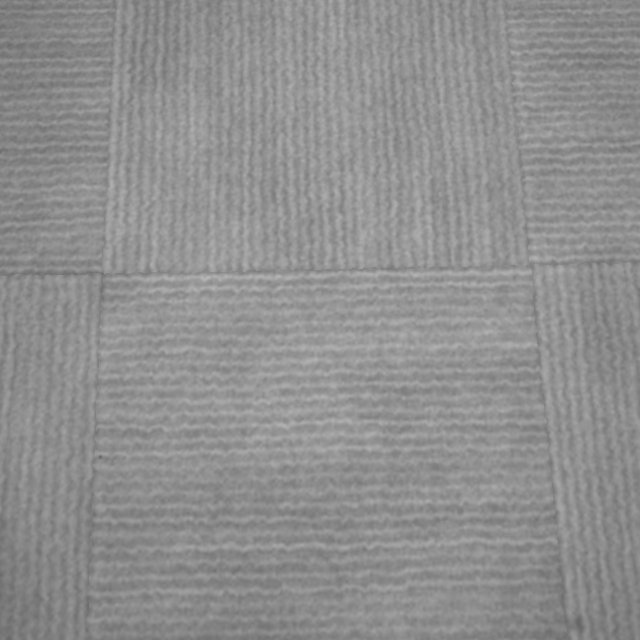
A Shadertoy shader for this texture:

```glsl
float hash(vec2 p) {
    return fract(sin(dot(p, vec2(127.1, 311.7))) * 43758.5453);
}

float noise(vec2 p) {
    vec2 i = floor(p), f = fract(p);
    f = f * f * (3.0 - 2.0 * f);
    return mix(mix(hash(i), hash(i + vec2(1, 0)), f.x),
               mix(hash(i + vec2(0, 1)), hash(i + vec2(1, 1)), f.x), f.y);
}

// Screen position to carpet plane; one unit is one square tile
vec2 toCarpet(vec2 uv) {
    float v = 1.0 - uv.y + 0.02 * (uv.x - 0.5);
    float tileWidth = 0.61 + 0.14 * v;
    return vec2((uv.x - 0.178 + 0.043 * v) / tileWidth,
                4.7 * (1.495 - 1.0 / tileWidth));
}

// Ribs run along q.x and are stacked along q.y
float ribs(vec2 q, float seed, float sharpness) {
    float wobble = 0.35 * (noise(q * vec2(75.0, 37.0) + seed) - 0.5)
                 + 0.3 * (noise(vec2(q.x * 5.0, q.y * 9.0) + seed) - 0.5);
    float t = q.y * 37.0 + wobble;
    float id = floor(t);
    float crest = 0.5 - 0.5 * cos(6.2832 * t);
    float along = noise(vec2(q.x * 5.0 + 40.0 * hash(vec2(id, seed)), id * 7.0));
    float strength = 0.35 + 0.45 * hash(vec2(id, seed + 3.0)) + 0.4 * along;
    float band = noise(vec2(q.x * 3.0, t * 0.6) + seed) - 0.5;
    return 0.085 * strength * (pow(crest, sharpness) - 0.42) + 0.04 * band;
}

void mainImage(out vec4 fragColor, in vec2 fragCoord) {
    vec2 uv = fragCoord / iResolution.xy;
    vec2 q = toCarpet(uv);

    // Slightly ragged tile borders
    vec2 ragged = q + 0.006 * (vec2(noise(q * 70.0), noise(q * 70.0 + 31.0)) - 0.5);
    vec2 tile = floor(ragged);
    float seed = 10.0 + 17.0 * hash(tile + 5.0);

    // Checkerboard of rib directions
    bool upright = mod(tile.x + tile.y, 2.0) > 0.5;
    float shade = 0.574 + (upright ? ribs(q.yx, seed, 0.9) : ribs(q, seed, 1.7));

    // Seams: a shallow groove beside a pale edge
    vec2 seam = ragged - floor(ragged + 0.5);
    vec2 groove = exp(-pow(seam / 0.006, vec2(2.0)));
    vec2 edge = exp(-pow((seam - 0.016) / 0.008, vec2(2.0)));
    shade += 0.025 * max(edge.x, edge.y) - 0.03 * max(groove.x, groove.y);

    // Slanted yarn flecks, fine grain and broad wear
    vec2 slanted = vec2(q.x - q.y, 0.6 * (q.x + q.y));
    shade += 0.06 * (noise(slanted * vec2(75.0, 140.0)) - 0.5);
    shade += 0.045 * (noise(q * 150.0 + 9.0) - 0.5);
    shade += 0.025 * (noise(q * 28.0 + 50.0) - 0.5);
    shade += 0.04 * (noise(q * 6.0 + 80.0) - 0.5);

    // Small stains
    shade -= 0.13 * exp(-dot(uv - vec2(0.902, 0.027), uv - vec2(0.902, 0.027)) / 0.00013);
    shade -= 0.18 * exp(-dot(uv - vec2(0.157, 0.286), uv - vec2(0.157, 0.286)) / 0.00001);

    // Light falling off towards the corners
    vec2 d = (uv - vec2(0.53, 0.56)) * vec2(1.0, 0.95);
    shade *= 1.045 - 0.42 * dot(d, d);

    fragColor = vec4(clamp(vec3(shade, shade, shade + 0.004), 0.0, 1.0), 1.0);
}
```
